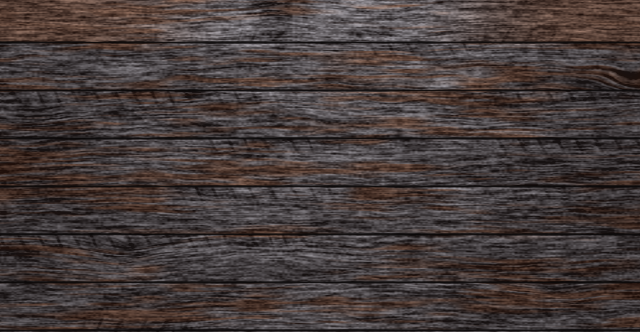
Give the GLSL for this texture, as a WebGL 2 fragment shader.

```glsl
#version 300 es
precision highp float;
// Seven dark, weathered timber planks with raised grain, knots and saw marks.

#define PITCH 0.1445        // plank height
#define SEAM_BASE 0.005     // height of the lowest seam
#define SEAM_WIDTH 0.0027   // half width of a seam
#define GRAIN_FREQ 225.0    // grain cells per canvas height
#define CONTRAST 1.3        // depth of the grain
#define KNOT_SWELL 0.06     // how far knots bend the grain
#define RING_FREQ 62.0      // dark rings per canvas height near knots
#define SAW_FREQ 17.0       // saw marks per canvas height
#define TOP_ROW 6.0         // index of the uppermost plank

uniform vec2 u_resolution;
out vec4 fragColor;

const vec3 INK = vec3(0.085, 0.065, 0.066);
const vec3 SILVER = vec3(0.63, 0.615, 0.64);
const vec3 UMBER = vec3(0.12, 0.06, 0.04);
const vec3 RUST = vec3(0.60, 0.46, 0.39);

float hash(vec2 p) {
    vec3 q = fract(vec3(p.xyx) * 0.1031);
    q += dot(q, q.yzx + 33.33);
    return fract((q.x + q.y) * q.z);
}

float noise(vec2 p) {
    vec2 i = floor(p), f = fract(p);
    f = f * f * (3.0 - 2.0 * f);
    float low = mix(hash(i), hash(i + vec2(1, 0)), f.x);
    float high = mix(hash(i + vec2(0, 1)), hash(i + vec2(1, 1)), f.x);
    return mix(low, high, f.y);
}

// x: bend of the grain lines, y: darkness of the hearts, z: reach of the rings
vec3 knots(vec2 p, float row, float aspect) {
    vec3 sum = vec3(0.0);
    for (float k = 0.0; k < 3.0; k++) {
        vec2 seed = vec2(row * 7.0 + 31.0, k * 13.0 + 5.0);
        vec2 centre = vec2((k + hash(seed)) / 3.0 * aspect,
                           SEAM_BASE + (row + hash(seed + 3.7)) * PITCH);
        vec2 d = (p - centre) * vec2(8.5, 20.0);
        d.y += 1.2 * d.x * (hash(seed + 9.1) - 0.5);
        float size = hash(seed + 17.3);
        float r2 = dot(d, d);
        float swell = size * (size - 0.2) * exp(-r2);
        sum += vec3(swell, 0.2 * size * exp(-r2 * 6.0), abs(swell));
    }
    return sum;
}

// Slanted strokes along one edge of a plank, broken into short runs
float sawMarks(vec2 p, float row, float across) {
    float side = hash(vec2(row + 20.0, 4.0));
    float edge = side > 0.5 ? across : 1.0 - across;
    float slant = side > 0.5 ? -1.3 : 1.3;
    float wobble = 0.9 * noise(vec2(p.x * 9.0, row + 40.0));
    float s = abs(fract(p.x * SAW_FREQ + across * slant + wobble) - 0.5);
    float run = smoothstep(0.5, 0.75, noise(vec2(p.x * 2.5 + row * 5.0, row + 60.0)));
    return smoothstep(0.15, 0.02, s) * run * smoothstep(0.4, 0.15, edge);
}

// Raised grain: long lines, short fibres, broad bands and pores
float grainAt(vec2 p, float level, vec2 shift) {
    float lines = noise(vec2(p.x * 12.0, level * GRAIN_FREQ) + shift);
    float fibre = noise(vec2(p.x * 42.0, level * GRAIN_FREQ) + shift + 19.5);
    float bands = noise(vec2(p.x * 5.0, level * GRAIN_FREQ * 0.4) + shift);
    float pores = noise(p * vec2(130.0, 230.0));
    return 0.34 * lines + 0.30 * fibre + 0.16 * bands + 0.20 * pores - 0.5;
}

void main() {
    vec2 p = gl_FragCoord.xy / u_resolution.y;
    float aspect = u_resolution.x / u_resolution.y;
    float pixel = 1.0 / u_resolution.y;

    // Plank index and position across it
    float t = (p.y - SEAM_BASE) / PITCH;
    float row = floor(t);
    float across = fract(t);
    float top = step(TOP_ROW, row);
    vec2 shift = vec2(row * 17.0 + 50.0, row * 29.0 + 80.0);

    // Grain lines follow a height field that swells around knots
    vec3 knot = knots(p, row, aspect);
    float level = p.y + KNOT_SWELL * knot.x * (1.0 - 0.7 * top);
    level += 0.02 * (noise(p * vec2(2.5, 9.0) + shift) - 0.5);
    level += 0.007 * (noise(p * vec2(11.0, 30.0) + shift) - 0.5);
    float grain = grainAt(p, level, shift);
    float ring = smoothstep(0.3, 0.05, abs(fract(level * RING_FREQ) - 0.5));

    // Light falls from above the middle and fades to the corners
    vec2 fromLamp = (p - vec2(0.5 * aspect, 0.82)) * vec2(0.95, 0.9);
    float light = mix(0.18, 0.46, exp(-1.5 * dot(fromLamp, fromLamp)));
    light += 0.15 * top + 0.05 * (hash(vec2(row + 9.0, 2.0)) - 0.5);

    // Wear: stains, knots, saw marks and one dark smudge on the top plank
    float stain = noise(p * vec2(5.0, 16.0) + shift) - 0.5;
    vec2 smudge = (p - vec2(0.43 * aspect, 0.98)) * vec2(17.0, 9.0);
    smudge.x += 1.2 * stain;
    float tone = light + CONTRAST * grain * (0.6 + light) + 0.14 * stain;
    tone -= knot.y + 0.2 * ring * min(1.0, 4.0 * knot.z);
    tone -= 0.16 * sawMarks(p, row, across);
    tone -= 0.28 * top * exp(-dot(smudge, smudge));
    tone = clamp(tone, 0.0, 1.0);

    // Thin rust-brown streaks, gathered in patches and on the sides of the top plank
    float patches = noise(vec2(p.x * 2.6, level * 24.0) + shift + 7.0);
    float streaks = noise(vec2(p.x * 9.0, level * 130.0) + shift + 13.0);
    float sides = abs(p.x / aspect - 0.5) * 2.0;
    float warmth = smoothstep(0.52, 0.84, 0.55 * patches + 0.45 * streaks + 0.08 * sides);
    warmth = max(warmth, top * smoothstep(0.25, 0.8, sides) * 0.9);
    vec3 colour = mix(mix(INK, SILVER, tone), mix(UMBER, RUST, tone), warmth);

    // Seams of uneven depth, with a faint lit lip below each
    float toSeam = min(across, 1.0 - across) * PITCH;
    float ragged = SEAM_WIDTH * (0.55 + 0.6 * noise(vec2(p.x * 14.0, floor(t + 0.5) + 90.0)));
    float seam = 1.0 - smoothstep(ragged - pixel * 0.5, ragged + pixel, toSeam);
    float lip = smoothstep(0.012, 0.004, (1.0 - across) * PITCH);
    colour *= 1.0 + 0.12 * lip;
    colour = mix(colour, INK * 0.4, seam * 0.9);

    fragColor = vec4(colour, 1.0);
}
```
